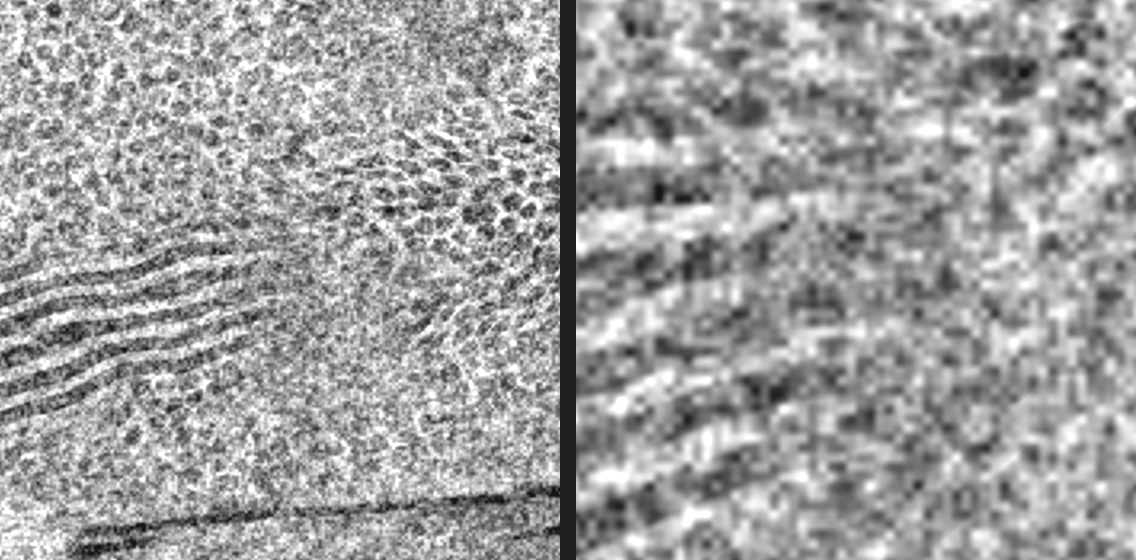
Left, the full canvas; right, a detail of the centre.
Write a WebGL 1 fragment shader that draws this texture.

```glsl
precision highp float;
// Grey micrograph of packed fibrils: round cross sections, a slanted band of long strands, grain.
uniform vec2 u_resolution;

float hash(vec2 p) {
  vec3 q = fract(vec3(p.xyx) * 0.1031);
  q += dot(q, q.yzx + 33.33);
  return fract((q.x + q.y) * q.z);
}

float noise(vec2 p) {
  vec2 i = floor(p), f = fract(p);
  f = f * f * (3.0 - 2.0 * f);
  return mix(mix(hash(i), hash(i + vec2(1.0, 0.0)), f.x),
             mix(hash(i + vec2(0.0, 1.0)), hash(i + 1.0), f.x), f.y);
}

// Distance to the nearest centre of a jittered, staggered lattice; y holds its random tone.
vec2 fibrilSection(vec2 p) {
  vec2 cell = floor(p);
  vec2 nearest = vec2(9.0, 0.0);
  for (int j = -1; j <= 1; j++) {
    for (int i = -2; i <= 2; i++) {
      vec2 id = cell + vec2(float(i), float(j));
      vec2 jitter = vec2(hash(id), hash(id + 71.3)) - 0.5;
      vec2 centre = id + 0.5 + 0.42 * jitter;
      centre.x += 0.5 * mod(id.y, 2.0);
      float d = length((p - centre) * vec2(1.0, 0.92)) + 0.1 * (hash(id + 19.7) - 0.5);
      if (d < nearest.x) nearest = vec2(d, hash(id + 43.1));
    }
  }
  return nearest;
}

// Soft dark strand along a gently waving line, fading out at both ends.
float strand(vec2 p, float base, float slope, float start, float end, float width) {
  float y = base + slope * p.x + 0.012 * (noise(vec2(p.x * 6.0, base * 90.0)) - 0.5);
  float ends = smoothstep(start, start + 0.08, p.x) * (1.0 - smoothstep(end - 0.08, end, p.x));
  return ends * (1.0 - smoothstep(0.2 * width, width, abs(p.y - y)));
}

void main() {
  vec2 p = gl_FragCoord.xy / u_resolution;
  vec2 along = mat2(0.96, -0.28, 0.28, 0.96) * p;
  vec2 warp = vec2(noise(p * 9.0), noise(p * 9.0 + 40.0)) - 0.5;
  float cloud = noise(p * 6.0 + 13.0);

  // Cross sections, a little longer near the middle
  float slant = p.y - 0.28 * p.x;
  float middle = smoothstep(0.1, 0.26, slant) * (1.0 - smoothstep(0.42, 0.58, slant));
  vec2 q = along + 0.02 * warp + 0.006 * (vec2(noise(p * 60.0), noise(p * 60.0 + 9.0)) - 0.5);
  vec2 section = fibrilSection(q * vec2(26.0 - 3.0 * middle, 29.0));
  float wall = smoothstep(0.27, 0.53, section.x);
  float core = 0.56 - 0.11 * middle - 0.12 * (section.y - 0.5);
  core += 0.07 * (1.0 - smoothstep(0.0, 0.25, section.x)) * (1.0 - middle);
  float tone = mix(core, 0.84, wall);
  float blur = smoothstep(0.45, 0.85, cloud) * 0.6 + 0.2 * (1.0 - smoothstep(0.1, 0.35, p.y));
  tone = mix(tone, 0.63, blur);

  // Fan of lengthwise strands at the left, breaking up toward the right
  float row = (slant - 0.27) / (0.049 - 0.016 * p.x) + 0.8 * warp.y;
  float stripe = 0.5 + 0.5 * cos(6.2832 * row);
  float beads = noise(along * vec2(18.0, 34.0));
  float strands = mix(0.79, 0.47 - 0.22 * (beads - 0.4), smoothstep(0.12, 0.62, stripe));
  float band = smoothstep(-0.7, -0.3, row) * (1.0 - smoothstep(4.6, 6.4, row));
  band *= 1.0 - smoothstep(0.3, 0.75, p.x + 0.25 * (cloud - 0.5));
  tone = mix(tone, strands, band);

  // Plain tissue under a bright seam, crossed by thin dark strands
  float floorEdge = p.y - 0.07 - 0.07 * p.x + 0.03 * warp.x;
  tone = mix(0.6 + 0.25 * (noise(along * vec2(9.0, 28.0)) - 0.5), tone, smoothstep(-0.01, 0.035, floorEdge));
  float seam = 1.0 - smoothstep(0.0, 0.025, abs(floorEdge - 0.015));
  tone += 0.16 * seam * smoothstep(0.4, 0.9, p.x);
  tone += 0.22 * (1.0 - smoothstep(0.03, 0.13, length(p - vec2(0.02, 0.01))));
  float dark = strand(p, 0.043, 0.072, 0.1, 0.95, 0.014);
  dark = max(dark, strand(p, 0.012, 0.07, 0.1, 0.32, 0.014));
  dark = max(dark, strand(p, -0.06, 0.11, 0.86, 1.2, 0.011));
  dark = max(dark, strand(p, 0.05, 0.075, 0.9, 1.2, 0.014));
  tone -= 0.36 * dark * (0.6 + 0.6 * beads);

  // Mottling and grain
  tone += 0.16 * (noise(along * vec2(32.0, 44.0) + 5.0) - 0.5);
  tone += 0.4 * (noise(along * vec2(88.0, 104.0)) - 0.5);
  tone += 0.44 * (noise(p * 175.0 + 31.0) - 0.5);
  gl_FragColor = vec4(vec3(clamp(tone, 0.08, 1.0)), 1.0);
}
```
